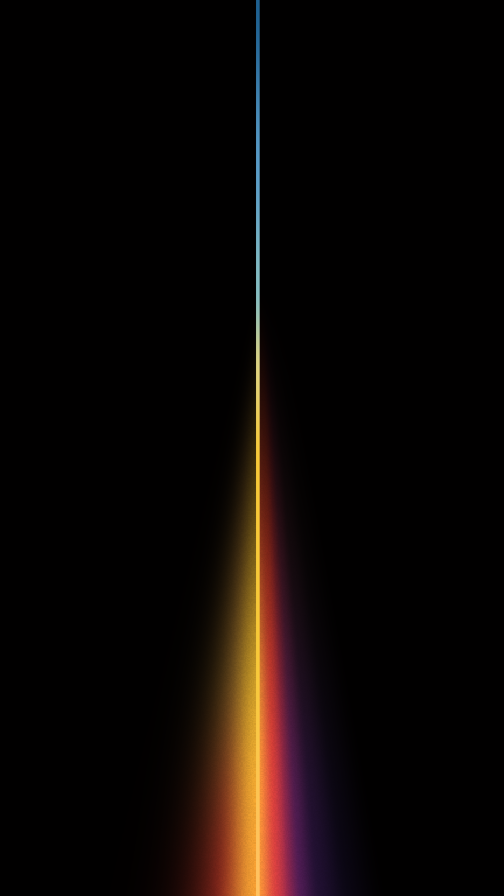
Write a WebGL 2 fragment shader that draws this background.

```glsl
#version 300 es
precision highp float;
// A thin vertical light beam that opens into a prismatic gold, red and violet cone.

#define BEAM_X 0.5116
#define BEAM_HALF_WIDTH 0.0036
#define APEX_Y 0.68
#define LEFT_SPREAD 0.077
#define RIGHT_SPREAD 0.053
#define GRAIN_CELLS 432.0
#define GRAIN_AMOUNT 0.06

uniform vec2 u_resolution;
out vec4 fragColor;

float hash(vec2 p) {
    vec3 q = fract(p.xyx * 0.1031);
    q += dot(q, q.yzx + 33.33);
    return fract((q.x + q.y) * q.z);
}

// Beam colour from the warm base to the blue top
vec3 beamColor(float y) {
    vec3 c = mix(vec3(1.0, 0.76, 0.38), vec3(0.97, 0.79, 0.22), smoothstep(0.0, 0.3, y));
    c = mix(c, vec3(0.88, 0.83, 0.50), smoothstep(0.48, 0.60, y));
    c = mix(c, vec3(0.52, 0.74, 0.76), smoothstep(0.58, 0.68, y));
    c = mix(c, vec3(0.35, 0.61, 0.78), smoothstep(0.67, 0.82, y));
    return mix(c, vec3(0.12, 0.38, 0.57), smoothstep(0.80, 1.0, y));
}

// Golden side: soft falloff, redder at the rim near the base
vec3 leftGlow(float d, float open) {
    float u = d / (0.005 + LEFT_SPREAD * open);
    float base = smoothstep(0.6, 1.0, open);
    vec3 core = mix(vec3(0.92, 0.71, 0.18), vec3(0.96, 0.62, 0.20), base);
    vec3 rim = mix(vec3(0.88, 0.63, 0.24), vec3(0.95, 0.28, 0.20), base);
    vec3 c = mix(core, rim, smoothstep(0.15, 1.1, u));
    return c * exp(-0.7 * pow(u, 1.7)) * smoothstep(0.0, 0.85, open);
}

// Spectral side: orange, red, magenta, violet, indigo, black
vec3 rightGlow(float d, float open) {
    float u = d / (0.012 + RIGHT_SPREAD * open);
    float base = smoothstep(0.3, 1.0, open);
    vec3 core = mix(vec3(0.98, 0.34, 0.18), vec3(0.97, 0.58, 0.22), smoothstep(0.3, 0.7, open));
    vec3 c = mix(core, vec3(0.85, 0.25, mix(0.15, 0.25, base)), smoothstep(0.0, 0.6, u));
    c = mix(c, vec3(0.60, 0.16, mix(0.17, 0.30, base)), smoothstep(0.5, 1.0, u));
    c = mix(c, vec3(0.31, 0.11, mix(0.16, 0.33, base)), smoothstep(0.8, 1.35, u));
    c = mix(c, vec3(0.13, 0.065, mix(0.08, 0.20, base)), smoothstep(1.2, 1.9, u));
    c = mix(c, vec3(0.045, 0.03, mix(0.03, 0.09, base)), smoothstep(1.7, 2.8, u));
    c *= 1.0 - smoothstep(2.3, 4.0, u);
    return c * pow(smoothstep(0.0, 0.85, open), 0.85);
}

void main() {
    vec2 uv = gl_FragCoord.xy / u_resolution;
    float pixel = 1.0 / u_resolution.x;
    float x = uv.x - BEAM_X;
    float open = clamp((APEX_Y - uv.y) / APEX_Y, 0.0, 1.0);

    // Two-sided cone of light
    float side = smoothstep(-pixel, pixel, x);
    vec3 glow = mix(leftGlow(abs(x), open), rightGlow(abs(x), open), side);

    // Fine grain only where there is light
    vec2 cell = floor(gl_FragCoord.xy / u_resolution.x * GRAIN_CELLS);
    glow *= 1.0 + GRAIN_AMOUNT * (hash(cell) - 0.5);

    // Sharp central beam
    float beam = 1.0 - smoothstep(-0.6 * pixel, 0.6 * pixel, abs(x) - BEAM_HALF_WIDTH);
    vec3 color = mix(vec3(0.004, 0.0, 0.0) + glow, beamColor(uv.y), beam);
    fragColor = vec4(color, 1.0);
}
```
